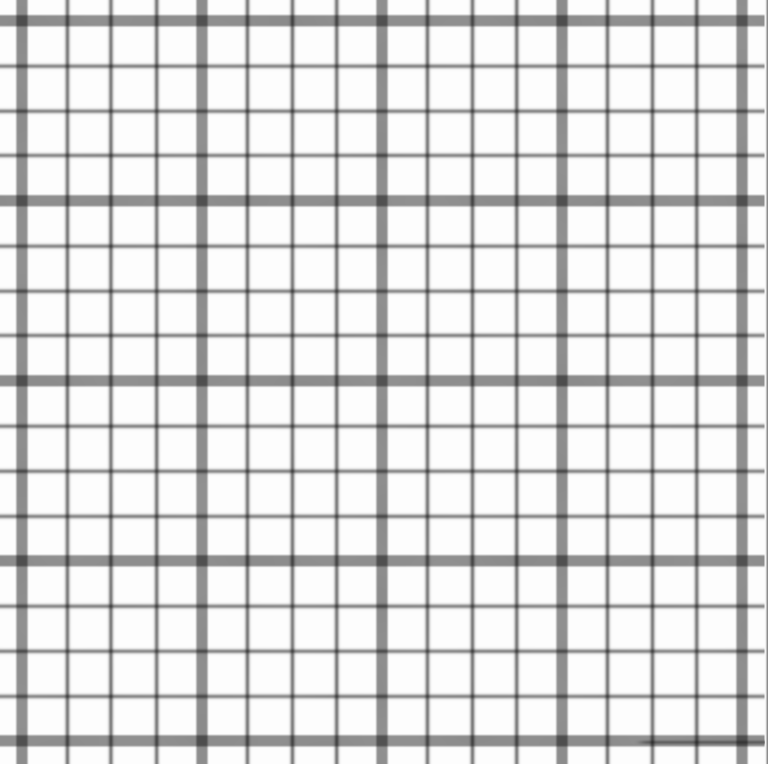
Give the GLSL for this pattern, as a Shadertoy shader.

```glsl
#define MINOR_STEP 0.0586
#define ORIGIN vec2(0.0286, 0.0270)
#define MAJOR_HALF 0.0073
#define MAJOR_SOFT 0.0022
#define MINOR_SIGMA 0.0021
#define MAJOR_INK 0.44
#define MINOR_INK vec2(0.50, 0.45)
#define EDGE_X 0.9955
#define PAPER 0.992

float gaussian(float d, float sigma) {
    return exp(-0.5 * d * d / (sigma * sigma));
}

// Soft-edged bar centred on zero.
float bar(float d, float halfWidth, float soft) {
    return 1.0 - smoothstep(halfWidth - soft, halfWidth + soft, abs(d));
}

// Ink of one family of parallel lines; every fourth line is thick.
float ruling(float t, float minorInk, vec2 lateCells, float pixel) {
    float index = round(t / MINOR_STEP);
    float k = mod(index, 4.0);
    float cell = floor(index / 4.0);

    // Slight uneven spacing of the thin lines.
    float drift = k > 0.5 && k < 2.5 ? 0.0006 : -0.0004;
    drift -= k == 2.0 && cell < lateCells.x ? 0.0020 : 0.0;
    drift += k == 3.0 && cell >= lateCells.y ? 0.0012 : 0.0;

    float d = t - index * MINOR_STEP;
    if (k < 0.5) return MAJOR_INK * bar(d, MAJOR_HALF, max(MAJOR_SOFT, pixel));
    return minorInk * gaussian(d - drift, max(MINOR_SIGMA, 0.6 * pixel));
}

void mainImage(out vec4 fragColor, in vec2 fragCoord) {
    float pixel = 1.0 / iResolution.x;
    float height = iResolution.y * pixel;
    vec2 p = fragCoord * pixel;
    p.y = height - p.y; // rows are counted from the top

    vec2 t = p - ORIGIN;
    float columns = ruling(t.x, MINOR_INK.x, vec2(1.0, 9.0), pixel);
    float rows = ruling(t.y, MINOR_INK.y, vec2(0.0, 2.0), pixel);

    // Rows stop short of a thin border at the right.
    rows *= 1.0 - smoothstep(EDGE_X - pixel, EDGE_X + pixel, p.x);
    float border = 0.45 * gaussian(p.x - 0.9995, 0.0013);

    // Darker streak along the end of the last thick row.
    float lastRow = 16.0 * MINOR_STEP;
    float streak = smoothstep(0.825, 0.845, p.x) * (1.0 - step(EDGE_X, p.x));
    streak *= 0.32 * gaussian(t.y - lastRow - 0.0020, 0.0018);

    // Layered sines vary the tone of the ink faintly.
    float tone = 1.0 + 0.012 * (sin(p.x * 37.0 + p.y * 11.0) + sin(p.y * 53.0 - p.x * 17.0));

    // Overlapping inks multiply, so crossings darken.
    float shade = (1.0 - columns * tone) * (1.0 - rows * tone);
    shade *= (1.0 - border) * (1.0 - streak);
    fragColor = vec4(vec3(PAPER * shade), 1.0);
}
```
